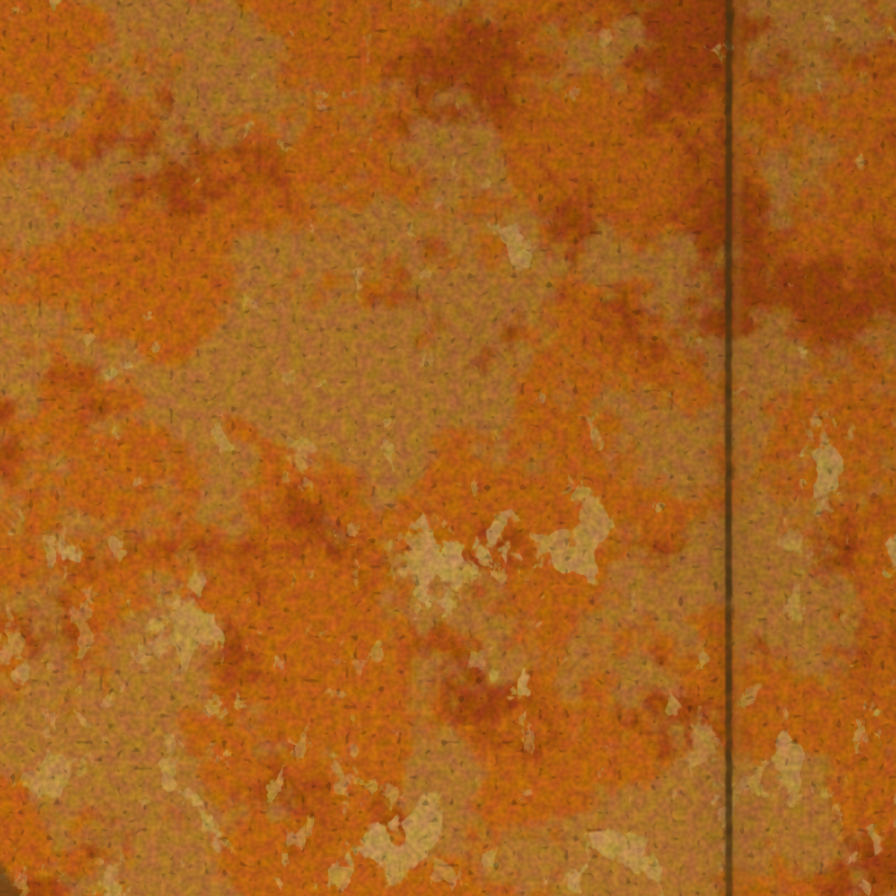
Write a Shadertoy shader that draws this texture.

```glsl
#define ORANGE vec3(0.695, 0.360, 0.070)
#define RUST   vec3(0.590, 0.260, 0.055)
#define TAN    vec3(0.650, 0.430, 0.170)
#define PALE   vec3(0.705, 0.540, 0.275)
#define GROOVE vec3(0.300, 0.200, 0.075)
#define SEAM_X 0.813
#define SEAM_HALF_WIDTH 0.0035
#define STAIN_SCALE 5.0
#define FLAKE_SCALE 10.0
#define CHIP_SCALE 23.0
#define GRAIN_SCALE 85.0
#define GRAIN_CONTRAST 0.20

vec2 gradientAt(vec2 cell) {
    vec3 h = fract(cell.xyx * vec3(0.1031, 0.1030, 0.0973));
    h += dot(h, h.yzx + 33.33);
    float angle = 6.2832 * fract((h.x + h.y) * h.z);
    return vec2(cos(angle), sin(angle));
}

float gradientNoise(vec2 p) {
    vec2 i = floor(p), f = p - i;
    vec2 w = f * f * f * (f * (f * 6.0 - 15.0) + 10.0);
    vec2 e = vec2(1.0, 0.0);
    float low  = mix(dot(gradientAt(i), f), dot(gradientAt(i + e), f - e), w.x);
    float high = mix(dot(gradientAt(i + e.yx), f - e.yx), dot(gradientAt(i + 1.0), f - 1.0), w.x);
    return mix(low, high, w.y);
}

float fbm(vec2 p) {
    float sum = 0.0, amplitude = 0.6;
    for (int k = 0; k < 5; k++) {
        sum += amplitude * gradientNoise(p);
        p = mat2(1.6, 1.2, -1.2, 1.6) * p + 17.3;
        amplitude *= 0.55;
    }
    return sum;
}

// Soft elliptical region of influence
float region(vec2 uv, vec2 center, vec2 radius) {
    vec2 d = (uv - center) / radius;
    return exp(-dot(d, d));
}

// Broad stains of orange, rust and tan
vec3 stainedWall(vec2 uv) {
    float tanBias = 0.23 * region(uv, vec2(0.36, 0.64), vec2(0.21, 0.16))
                  + 0.16 * region(uv, vec2(0.30, 1.00), vec2(0.45, 0.10))
                  + 0.22 * region(uv, vec2(0.86, 0.72), vec2(0.05, 0.35))
                  + 0.20 * region(uv, vec2(0.75, 0.04), vec2(0.25, 0.11));
    float rustBias = 0.24 * region(uv, vec2(0.77, 0.82), vec2(0.11, 0.28))
                   + 0.16 * region(uv, vec2(0.98, 0.75), vec2(0.09, 0.22))
                   + 0.08 * region(uv, vec2(0.48, 0.88), vec2(0.20, 0.12));
    float tanStain = fbm(uv * STAIN_SCALE + 3.7) + 0.35 * fbm(uv * 26.0) + tanBias - rustBias;
    float rustStain = fbm(uv * STAIN_SCALE * 1.3 + 41.2) + 0.3 * fbm(uv * 34.0 + 9.0) + rustBias;
    vec3 color = mix(ORANGE, RUST, smoothstep(0.02, 0.34, rustStain));
    return mix(color, TAN, 0.92 * smoothstep(-0.07, 0.17, tanStain));
}

// Ragged pale flakes and smaller chips, denser in the lower half
float flakeMask(vec2 uv) {
    vec2 p = uv * vec2(1.15, 0.9);
    p += 0.006 * vec2(gradientNoise(uv * 45.0), gradientNoise(uv * 45.0 + 50.0));
    float density = 0.12 * (1.0 - smoothstep(0.3, 0.75, uv.y)) + 0.16 * gradientNoise(uv * 3.5 + 8.0);
    float flakes = smoothstep(0.33, 0.40, fbm(p * FLAKE_SCALE + 21.0) + density);
    float chips = smoothstep(0.35, 0.45, fbm(p * CHIP_SCALE + 63.0) + density);
    return max(flakes, 0.75 * chips);
}

// Fine mottling in brightness and hue, with dark specks
vec3 addGrain(vec3 color, vec2 uv) {
    float coarse = gradientNoise(uv * GRAIN_SCALE);
    float fine = gradientNoise(uv * GRAIN_SCALE * 2.1 + 5.0);
    float hue = gradientNoise(uv * GRAIN_SCALE * 0.8 + 70.0);
    float specks = smoothstep(0.30, 0.55, gradientNoise(uv * GRAIN_SCALE * 1.2 + 31.0));
    color *= 1.0 + GRAIN_CONTRAST * (0.6 * coarse + 0.7 * fine);
    color += hue * vec3(-0.015, 0.065, -0.07);
    return color * (1.0 - 0.20 * specks);
}

// Vertical groove with a worn light edge on its right
vec3 addSeam(vec3 color, vec2 uv) {
    float wobble = 0.0015 * gradientNoise(vec2(uv.y * 60.0, 2.0));
    float d = uv.x - SEAM_X - wobble - 0.003 * (uv.y - 0.5) * (uv.y - 0.5);
    float shade = exp(-abs(d) / 0.012);
    float edge = region(vec2(d, 0.0), vec2(0.010, 0.0), vec2(0.006, 1.0));
    float groove = 1.0 - smoothstep(SEAM_HALF_WIDTH * 0.4, SEAM_HALF_WIDTH * 1.7, abs(d));
    float wear = 0.8 + 0.4 * gradientNoise(uv * vec2(30.0, 75.0));
    color = mix(color * (1.0 - 0.16 * shade), TAN, 0.35 * edge);
    return mix(color, GROOVE, groove * clamp(wear, 0.0, 1.0));
}

void mainImage(out vec4 fragColor, in vec2 fragCoord) {
    vec2 uv = fragCoord / iResolution.xy;

    vec3 color = stainedWall(uv);
    float paleness = 0.85 + 0.5 * gradientNoise(uv * 9.0 + 12.0);
    color = mix(color, PALE, flakeMask(uv) * clamp(paleness, 0.0, 1.0));
    color = addGrain(color, uv);
    color = addSeam(color, uv);

    // Uneven light: dimmer toward the upper right, dark lower left corner
    color *= 1.04 - 0.10 * smoothstep(0.5, 1.9, uv.x + uv.y);
    float corner = 1.0 - smoothstep(0.025, 0.05, uv.x * 1.6 + uv.y);
    color = mix(color, GROOVE * 1.2, 0.7 * corner);

    fragColor = vec4(clamp(color, 0.0, 1.0), 1.0);
}
```
